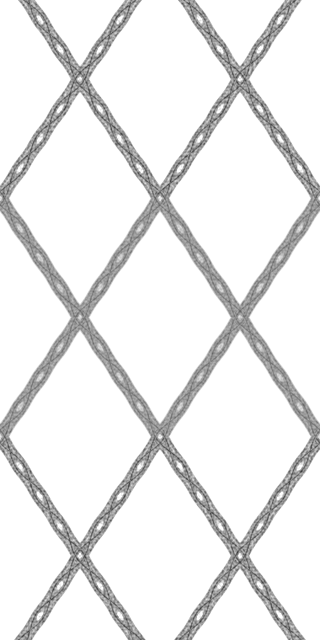
Give the GLSL for this pattern, as a WebGL 2 fragment shader.

```glsl
#version 300 es
precision highp float;
// Diamond trellis of grey braided chains on white. Two mirrored families of
// slanted lines are folded to one line each; every chain repeats a link with
// a pale eye, dark twisted cords and a dashed rim. Unit: canvas width.

#define HALF_CELL vec2(0.25, 0.3724)  // half diagonals of a diamond
#define NODE vec2(0.25, 0.263)        // one crossing of the trellis
#define LINKS 4.0                     // links between two crossings
#define CHAIN_RADIUS 0.0225
#define CORD_SWING 0.0125
#define EYE_SIZE vec2(0.0165, 0.0062) // half length, half width
#define GRAIN_SCALE 130.0
#define GRAIN_AMOUNT 0.30
#define SOFT_BAND vec2(0.318, 0.690)  // worn rows, as shares of the height

uniform vec2 u_resolution;
out vec4 fragColor;

const float PI = 3.14159265;
const float PAPER = 1.0;
const float STEEL = 0.62;
const float SHADOW = 0.33;
const float RIM = 0.43;
const float SHEEN = 0.74;

vec2 hashGradient(vec2 cell) {
  vec3 h = fract(cell.xyx * vec3(0.1031, 0.1030, 0.0973));
  h += dot(h, h.yzx + 33.33);
  float angle = 2.0 * PI * fract((h.x + h.y) * h.z);
  return vec2(cos(angle), sin(angle));
}

float gradientNoise(vec2 p) {
  vec2 i = floor(p), f = p - i;
  vec2 w = f * f * f * (f * (f * 6.0 - 15.0) + 10.0);
  vec2 e = vec2(1.0, 0.0);
  float low = mix(dot(hashGradient(i), f),
                  dot(hashGradient(i + e.xy), f - e.xy), w.x);
  float high = mix(dot(hashGradient(i + e.yx), f - e.yx),
                   dot(hashGradient(i + e.xx), f - e.xx), w.x);
  return mix(low, high, w.y);
}

// Coverage of a shape from its signed distance
float fill(float dist, float blur) {
  return 1.0 - smoothstep(-blur, blur, dist);
}

// x: shade, y: coverage of the rising chain nearest to p
vec2 chain(vec2 p, float blur, float wear) {
  float segment = length(HALF_CELL);
  vec2 along = HALF_CELL / segment;

  // Fold the family of parallel lines onto one
  float line = round((p.x / HALF_CELL.x - p.y / HALF_CELL.y) * 0.5);
  p.x -= line * 2.0 * HALF_CELL.x;
  float s = dot(p, along) * LINKS / segment;
  float side = p.x * along.y - p.y * along.x;
  float d = abs(side);

  // Scalloped body with a dashed rim
  float radius = CHAIN_RADIUS + 0.0015 * cos(2.0 * PI * s);
  float dash = 0.5 + 0.5 * cos(6.0 * PI * s + sign(side));
  float shade = mix(STEEL, RIM, fill(abs(d - radius + 0.004) - 0.001, blur) * dash);

  // Highlights beside the crossing of the cords
  float sheen = 0.5 - 0.5 * cos(2.0 * PI * s);
  shade = mix(shade, SHEEN, sheen * fill(abs(d - 0.011) - 0.002, blur));

  // Two cords that swing apart around each eye
  float cord = abs(d - CORD_SWING * abs(cos(PI * s)));
  shade = mix(shade, SHADOW, 0.8 * fill(cord - 0.002, blur));

  // Eye at the middle of the link
  vec2 q = vec2((s - round(s)) * segment / LINKS, side);
  float eye = (length(q / EYE_SIZE) - 1.0) * EYE_SIZE.y;
  shade = mix(shade, PAPER, fill(eye, blur));

  shade = mix(shade, STEEL - 0.02, wear);
  return vec2(shade, fill(d - radius, blur * (1.0 + wear)));
}

void main() {
  vec2 p = gl_FragCoord.xy / u_resolution.x;
  float height = gl_FragCoord.y / u_resolution.y;
  float blur = max(0.75 / u_resolution.x, 0.0022);

  // Worn rows have less contrast and softer edges
  float band = smoothstep(-0.02, 0.02, height - SOFT_BAND.x)
             * (1.0 - smoothstep(-0.02, 0.02, height - SOFT_BAND.y));
  float wear = 0.45 * band;

  // Rising and falling chains, darker where they cross
  vec2 q = p - NODE;
  vec2 rising = chain(q, blur, wear);
  vec2 falling = chain(vec2(-q.x, q.y), blur, wear);
  float grain = GRAIN_AMOUNT * (1.0 - wear) * gradientNoise(p * GRAIN_SCALE);
  float shade = min(mix(PAPER, rising.x + grain, rising.y),
                    mix(PAPER, falling.x + grain, falling.y));
  fragColor = vec4(vec3(clamp(shade, 0.0, 1.0)), 1.0);
}
```
